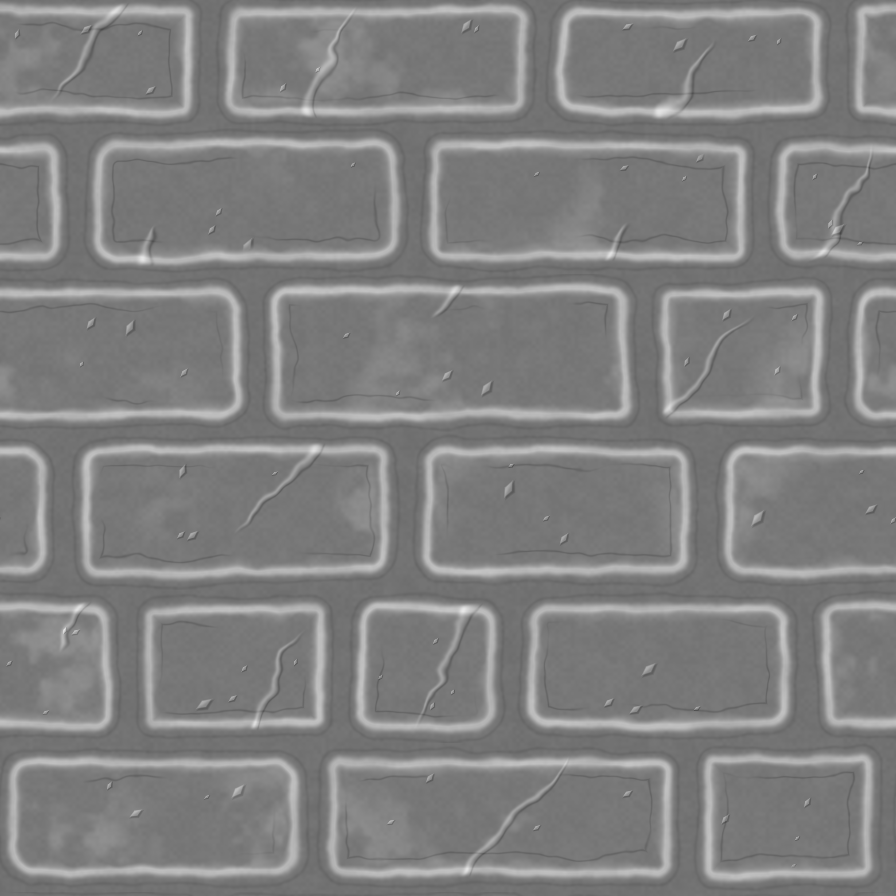
This texture map is drawn by a three.js fragment shader. Its source:

```glsl
varying vec2 vUv;

#define FACE_GREY 0.467
#define MORTAR_GREY 0.445
#define HEAD_GAP 0.0145
#define BED_GAP 0.0115
#define RIM_INSET 0.0065
#define RIM_WIDTH 0.0048
#define RIM_LIGHT 0.23
#define CHIPS 4
#define CRACK_CHANCE 0.7
#define PATCH_LIGHT 0.085
#define GRAIN 0.022

float hash(vec2 p) {
  return fract(sin(dot(p, vec2(127.1, 311.7))) * 43758.5453);
}

// Value noise with n cells per side, seamless across the canvas edges
float noise(vec2 uv, float n) {
  vec2 p = uv * n, i = floor(p), f = fract(p);
  f = f * f * (3.0 - 2.0 * f);
  vec2 a = mod(i, n), b = mod(i + 1.0, n);
  return mix(mix(hash(a), hash(vec2(b.x, a.y)), f.x),
             mix(hash(vec2(a.x, b.y)), hash(b), f.x), f.y);
}

float clouds(vec2 uv) {
  return 0.5 * noise(uv, 14.0) + 0.3 * noise(uv, 35.0) + 0.2 * noise(uv, 80.0);
}

// Distance down to the previous joint, up to the next one, index of the previous
vec3 span(float x, vec4 joints) {
  vec3 s = vec3(2.0, 2.0, 0.0);
  for (int k = 0; k < 4; k++) {
    float below = fract(x - joints[k]);
    if (below < s.x) { s.x = below; s.z = float(k); }
    s.y = min(s.y, fract(joints[k] - x));
  }
  return s;
}

// Upright joints of each course, counted from the top
vec4 headJoints(float row) {
  if (row < 0.5) return vec4(0.236, 0.604, 0.933, 0.236);
  if (row < 1.5) return vec4(0.085, 0.462, 0.851, 0.085);
  if (row < 2.5) return vec4(0.286, 0.719, 0.938, 0.286);
  if (row < 3.5) return vec4(0.072, 0.452, 0.788, 0.072);
  if (row < 4.5) return vec4(0.144, 0.380, 0.573, 0.898);
  return vec4(0.348, 0.766, 0.991, 0.348);
}

float roundBox(vec2 p, vec2 halfSize, float r) {
  vec2 q = abs(p) - halfSize + r;
  return length(max(q, 0.0)) + min(max(q.x, q.y), 0.0) - r;
}

// Pale tilted flakes with a shaded lower side
float chips(vec2 p, vec2 halfSize, vec2 id) {
  float light = 0.0;
  for (int k = 0; k < CHIPS; k++) {
    vec2 seed = id + float(k) * vec2(3.7, 1.9);
    vec2 c = (vec2(hash(seed), hash(seed + 5.3)) - 0.5) * 1.55 * halfSize;
    float size = hash(seed + 9.1), angle = 0.5 + 0.7 * hash(seed + 2.6);
    float len = mix(0.004, 0.012, size * size);
    vec2 axis = vec2(cos(angle), sin(angle)), q = p - c;
    vec2 local = vec2(dot(q, axis), dot(q, vec2(-axis.y, axis.x)));
    float body = abs(local.x) / len + abs(local.y) / (0.42 * len);
    float shade = abs(local.x) / len + abs(local.y + 0.2 * len) / (0.5 * len);
    float mask = 1.0 - smoothstep(0.65, 1.15, body);
    light += mask * mix(0.08, 0.2, smoothstep(-0.2, 0.2, local.y / len));
    light -= 0.1 * (1.0 - mask) * (1.0 - smoothstep(0.7, 1.3, shade));
  }
  return light;
}

// One ragged slanted crack, tapering away from the top or bottom edge
float crack(vec2 p, vec2 halfSize, vec2 id, vec2 uv) {
  float side = hash(id + 4.4) < 0.5 ? -1.0 : 1.0;
  float reach = mix(0.5, 2.1, hash(id + 6.2));
  float along = (1.0 - side * p.y / halfSize.y) / reach;
  float slope = mix(0.25, 1.1, hash(id + 8.5));
  float start = (hash(id + 1.7) - 0.5) * 1.2 * halfSize.x;
  float ragged = 0.022 * (noise(uv, 26.0) - 0.5) + 0.007 * (noise(uv, 75.0) - 0.5);
  float x = (p.x - start - slope * p.y + ragged) / sqrt(1.0 + slope * slope);
  float width = mix(0.0042, 0.0012, clamp(along, 0.0, 1.0));
  float fade = (1.0 - smoothstep(0.75, 1.0, along)) * step(hash(id + 7.9), CRACK_CHANCE);
  float core = exp(-x * x / (width * width));
  float edge = exp(-pow((x - 1.9 * width) / 0.0015, 2.0));
  return fade * (0.16 * core - 0.09 * edge);
}

void main() {
  vec2 uv = fract(vUv);

  // Courses and bricks
  vec3 upper = span(uv.y, vec4(0.857, 0.694, 0.518, 0.342));
  vec3 lower = span(uv.y, vec4(0.171, 0.005, 0.005, 0.005));
  float row = upper.x < lower.x ? upper.z : lower.z + 4.0;
  vec2 bed = min(upper.xy, lower.xy);
  vec3 head = span(uv.x, headJoints(row));
  vec2 id = vec2(head.z + 1.0, row * 5.0 + 2.0);
  vec2 p = 0.5 * vec2(head.x - head.y, bed.x - bed.y);
  vec2 halfSize = 0.5 * vec2(head.x + head.y, bed.x + bed.y) - vec2(HEAD_GAP, BED_GAP);
  halfSize -= 0.004 * vec2(hash(id + 0.3), hash(id + 0.8));

  // Worn outline
  vec2 bend = vec2(noise(uv, 9.0), noise(uv + 0.37, 11.0)) - 0.5;
  float d = roundBox(p + 0.006 * bend, halfSize, mix(0.012, 0.03, hash(id + 3.1)));
  d += 0.004 * (noise(uv, 38.0) - 0.5) + 0.0015 * (noise(uv, 90.0) - 0.5);
  float inside = 1.0 - smoothstep(-0.004, 0.002, d);
  float inner = 1.0 - smoothstep(-0.021, -0.011, d);
  float grey = mix(MORTAR_GREY, FACE_GREY, inside);

  // Cloudy patches, flakes and cracks on the face
  float region = smoothstep(0.35, 0.75, noise(uv + 0.19, 8.0));
  grey += inner * PATCH_LIGHT * region * smoothstep(0.46, 0.72, clouds(uv));
  grey += inner * chips(p, halfSize, id) + inside * crack(p, halfSize, id, uv);

  // Bright rim with a soft halo and scuffed inner side
  float r = d + RIM_INSET;
  float scuff = 0.003 + 0.015 * noise(uv + 0.53, 44.0);
  grey += RIM_LIGHT * mix(0.72, 1.08, noise(uv, 24.0)) * exp(-r * r / (RIM_WIDTH * RIM_WIDTH));
  grey += 0.045 * exp(-abs(r) / 0.006);
  grey += 0.07 * smoothstep(0.0, -0.003, r) * smoothstep(-scuff - 0.004, -0.003, r);

  // Hairlines beside the rim
  float drift = 0.012 * (noise(uv, 20.0) - 0.5) + 0.003 * noise(uv, 85.0);
  float broken = smoothstep(0.4, 0.65, noise(uv + 0.71, 13.0));
  grey -= 0.07 * broken * exp(-pow((d + 0.023 + drift) / 0.0012, 2.0));
  grey -= 0.035 * exp(-pow((d - 0.007 + 0.4 * drift) / 0.002, 2.0));

  // Fine stone grain
  grey += GRAIN * (noise(uv, 230.0) - 0.5) + 0.018 * (noise(uv, 60.0) - 0.5);
  gl_FragColor = vec4(vec3(grey), 1.0);
}
```
